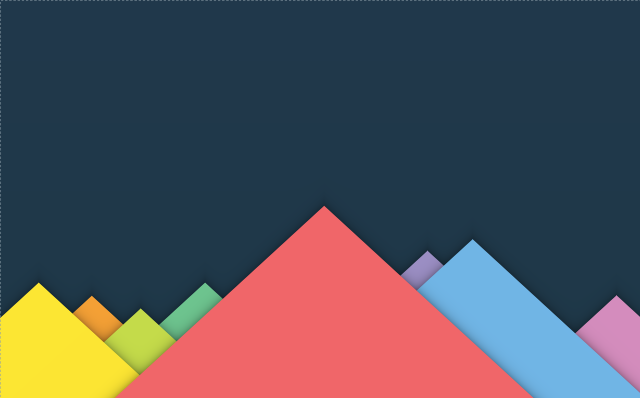
Write a Shadertoy shader that draws this background.

```glsl
// Signed distance to the slopes of a mountain, negative inside
float slopeDistance(vec2 p, vec2 peak) {
    return dot(vec2(abs(p.x - peak.x), p.y - peak.y), normalize(vec2(0.917, 1.0)));
}

// Lays a paper mountain and its soft shadow over the colour below
void addMountain(inout vec3 color, vec2 p, vec2 peak, vec3 paper) {
    float d = slopeDistance(p, peak);
    float pixel = 1.0 / iResolution.y;
    color *= 1.0 - 0.27 * exp(-max(d, 0.0) / 0.011);
    color = mix(paper, color, smoothstep(-0.6 * pixel, 0.6 * pixel, d));
}

// Faint dashed line along one edge of the canvas
float dashedEdge(float along, float away) {
    float pixel = 1.0 / iResolution.y;
    float dash = abs(fract(along / 0.0105) - 0.5) * 0.0105;
    return (1.0 - smoothstep(0.0015, 0.0015 + pixel, away))
         * (1.0 - smoothstep(0.003 - 0.5 * pixel, 0.003 + 0.5 * pixel, dash));
}

void mainImage(out vec4 fragColor, in vec2 fragCoord) {
    vec2 p = fragCoord / iResolution.y;
    // Keep the layout spanning the full width
    p.x *= 1.61 * iResolution.y / iResolution.x;

    // Night sky
    vec3 color = mix(vec3(0.118, 0.220, 0.282), vec3(0.126, 0.218, 0.294), p.y);

    // Left range, back to front
    addMountain(color, p, vec2(0.516, 0.290), vec3(0.43, 0.77, 0.56));
    addMountain(color, p, vec2(0.231, 0.257), vec3(0.96, 0.63, 0.21));
    addMountain(color, p, vec2(0.354, 0.225), vec3(0.77, 0.86, 0.29));
    addMountain(color, p, vec2(0.0975, 0.290), vec3(0.99, 0.90, 0.20));

    // Right range, back to front
    addMountain(color, p, vec2(1.0755, 0.370), vec3(0.61, 0.56, 0.77));
    addMountain(color, p, vec2(1.551, 0.258), vec3(0.83, 0.55, 0.74));
    addMountain(color, p, vec2(1.189, 0.399), vec3(0.44, 0.71, 0.90));

    // Central mountain
    addMountain(color, p, vec2(0.8155, 0.483), vec3(0.94, 0.40, 0.41));

    // Dashed frame on the top and left
    float frame = max(dashedEdge(p.x, 1.0 - p.y), dashedEdge(p.y, p.x));
    color = mix(color, vec3(0.55, 0.62, 0.66), 0.55 * frame);

    fragColor = vec4(color, 1.0);
}
```
